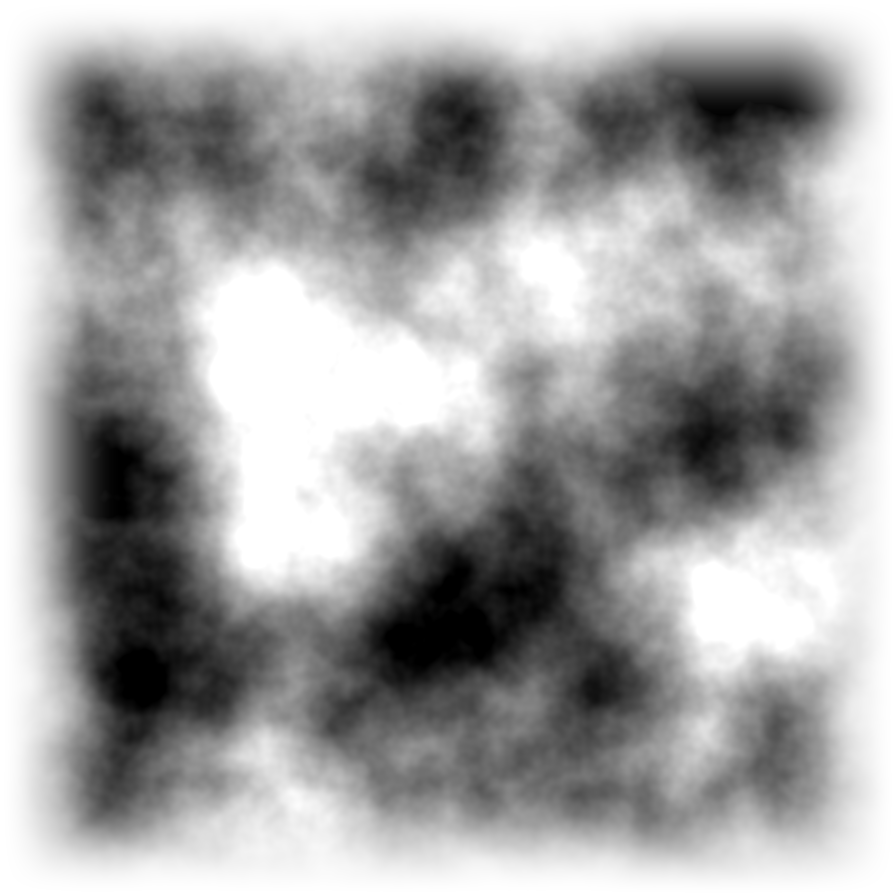
Give the GLSL for this texture, as a Shadertoy shader.

```glsl
// Soft grey smoke: black and white cloud patches that fade to a white border.
// Wrapping gradient noise is summed over octaves, stretched in contrast,
// then blended to white near the canvas edges so that the tile is seamless.

const float TAU = 6.2831853;
const int OCTAVES = 6;
const float BASE_CELLS = 3.0;     // cells across the canvas, first octave
const float GAIN = 0.51;          // amplitude ratio between octaves
const float MID_GREY = 0.495;
const float CONTRAST = 1.1;
const float BORDER_WIDTH = 0.135; // share of the canvas side
const vec3 PAPER_WHITE = vec3(1.0);

float hash(vec2 p, float seed) {
    return fract(sin(dot(p, vec2(127.1, 311.7)) + seed * 74.7) * 43758.5453);
}

// Slope contribution of one lattice corner, wrapped at the period
float corner(vec2 cell, vec2 offset, float period, float seed) {
    vec2 wrapped = floor(mod(cell + 0.5, period));
    float angle = TAU * hash(wrapped, seed);
    return dot(vec2(cos(angle), sin(angle)), offset);
}

// Gradient noise around zero that repeats after a whole number of cells
float tiledNoise(vec2 p, float period, float seed) {
    vec2 i = floor(p);
    vec2 f = p - i;
    vec2 w = f * f * f * (f * (f * 6.0 - 15.0) + 10.0);
    vec2 e = vec2(1.0, 0.0);
    float bottom = mix(corner(i, f, period, seed),
                       corner(i + e.xy, f - e.xy, period, seed), w.x);
    float top = mix(corner(i + e.yx, f - e.yx, period, seed),
                    corner(i + e.xx, f - e.xx, period, seed), w.x);
    return mix(bottom, top, w.y);
}

// Octave sum; each octave is shifted so that the lattices do not line up
float clouds(vec2 uv) {
    float sum = 0.0;
    float amplitude = 1.0;
    float cells = BASE_CELLS;
    for (int k = 0; k < OCTAVES; k++) {
        float seed = float(k) + 1.0;
        vec2 shift = vec2(0.37, 0.61) * seed;
        sum += amplitude * tiledNoise(uv * cells + shift, cells, seed);
        amplitude *= GAIN;
        cells *= 2.0;
    }
    return sum;
}

// 0 on the canvas edge, 1 inside, with rounded corners
float borderMask(vec2 uv, float width) {
    vec2 inside = smoothstep(vec2(0.0), vec2(width), min(uv, 1.0 - uv));
    return inside.x * inside.y;
}

void mainImage(out vec4 fragColor, in vec2 fragCoord) {
    vec2 uv = fragCoord / iResolution.xy;
    float grey = clamp(MID_GREY + CONTRAST * clouds(uv), 0.0, 1.0);
    vec3 color = mix(PAPER_WHITE, vec3(grey), borderMask(uv, BORDER_WIDTH));
    fragColor = vec4(color, 1.0);
}
```
